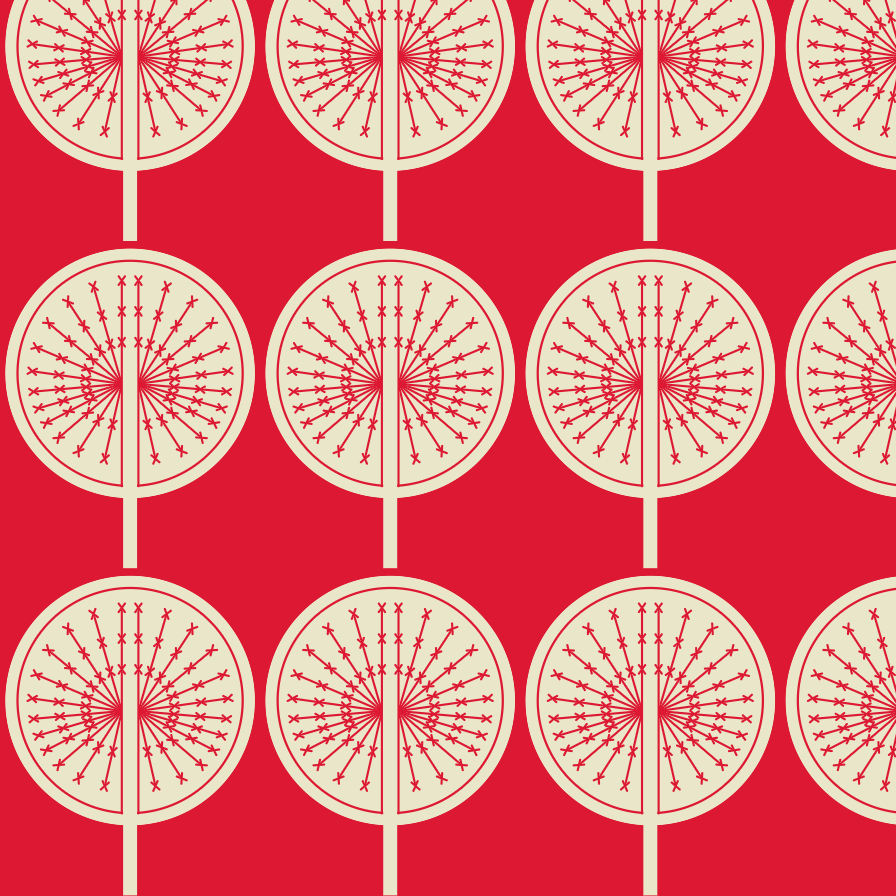
A Shadertoy shader for this pattern:

```glsl
const vec3 RED = vec3(0.865, 0.095, 0.195);
const vec3 CREAM = vec3(0.918, 0.900, 0.790);

float segment(vec2 p, vec2 a, vec2 b) {
    vec2 ab = b - a;
    return length(p - a - ab * clamp(dot(p - a, ab) / dot(ab, ab), 0.0, 1.0));
}

float box(vec2 p, vec2 halfSize) {
    vec2 d = abs(p) - halfSize;
    return length(max(d, 0.0)) + min(max(d.x, d.y), 0.0);
}

// Distance to one spoke rising from the origin, with its small crosses
float spoke(vec2 p, float len, int crosses) {
    float d = segment(p, vec2(0.0), vec2(0.0, len));
    for (int k = 0; k < crosses; k++) {
        float along = len * (1.0 - float(k) * (crosses == 3 ? 0.298 : 0.46));
        vec2 q = abs(p - vec2(0.0, along));
        d = min(d, segment(q, vec2(0.0), vec2(0.025, 0.034)));
    }
    return d;
}

// Distance to the fan of spokes on one side of the stick
float fan(vec2 p) {
    float d = segment(p, vec2(0.0), vec2(0.0, -0.82));
    for (int i = 0; i < 12; i++) {
        float n = float(i);
        float angle = radians(15.2 * n + 6.3 * sin(6.2832 * pow(n / 11.0, 1.53)));
        vec2 dir = vec2(sin(angle), cos(angle));
        float len = 0.715 + 0.112 * dir.y - 0.023 * sin(2.0 * angle);
        vec2 q = vec2(p.x * dir.y - p.y * dir.x, dot(p, dir));
        d = min(d, spoke(q, len, i < 9 ? 3 : 2));
    }
    return d;
}

void mainImage(out vec4 fragColor, in vec2 fragCoord) {
    // Cell coordinates, measured in disc radii from the disc centre
    float radius = 0.1393;
    float px = 1.0 / (radius * iResolution.y);
    vec2 cell = vec2(2.084, 2.6215);
    vec2 corner = vec2(-1.042, -1.593);
    vec2 p = (fragCoord / iResolution.y - vec2(0.1452, 0.5833)) / radius;
    p = mod(p - corner, cell) + corner;

    // Disc and inner ring
    float r = length(p);
    vec3 color = mix(RED, CREAM, smoothstep(px, -px, 2.0 * (r - 1.0)));
    float ring = abs(r - 0.902) - 0.009;
    color = mix(color, RED, clamp(0.5 - ring / px, 0.0, 1.0));

    // Stick
    float stick = box(p - vec2(0.0, -0.6), vec2(0.056, 0.961));
    color = mix(color, CREAM, clamp(0.5 - stick / px, 0.0, 1.0));

    // Mirrored spokes
    float spokes = fan(vec2(abs(p.x) - 0.0665, p.y + 0.084)) - 0.0085;
    color = mix(color, RED, clamp(0.5 - spokes / px, 0.0, 1.0));

    fragColor = vec4(color, 1.0);
}
```
